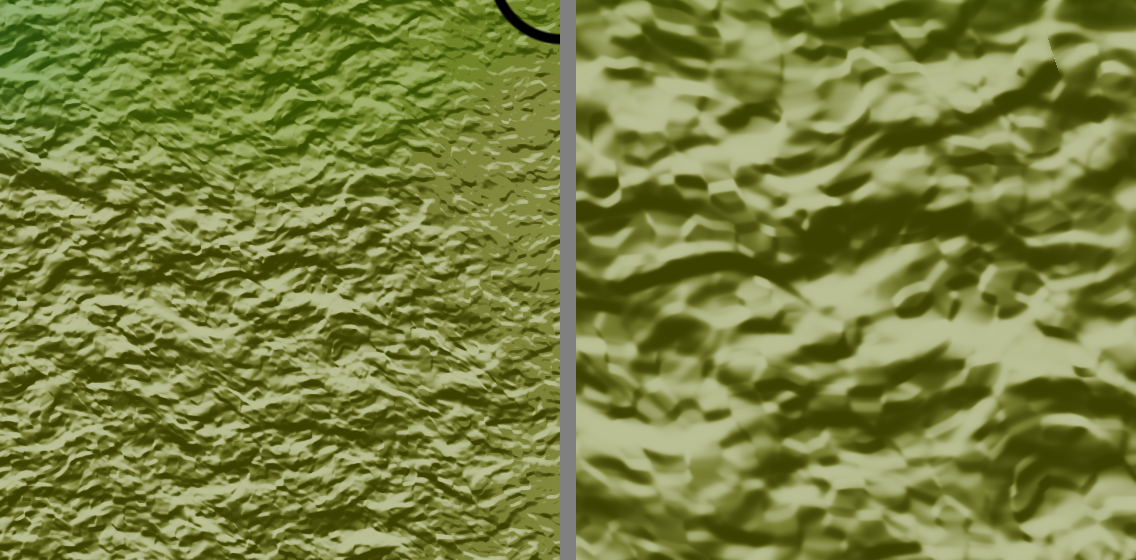
Left: the whole. Right: its middle third, enlarged.
Give the GLSL for this texture, as a Shadertoy shader.

```glsl
// Crinkled olive-green relief, lit from above, smoother at the right, with a dark arc in the corner.
#define GRAIN_FREQ 17.0
#define FREQ_GAIN 1.75
#define COARSE_STRETCH 0.46
#define FINE_STRETCH 0.72
#define PLATEAU 7.0
#define RELIEF 0.95
#define BLUR 0.0031
#define FLAT_CUT 0.95
#define LIGHT_DIR vec2(-0.29, 0.957)
#define ARC_CENTER vec2(1.003, 1.052)
#define ARC_RADIUS 0.122
#define ARC_HALF_WIDTH 0.009

const int OCTAVES = 4;

vec3 hash3(vec2 cell) {
    vec3 q = fract(cell.xyx * vec3(0.1031, 0.1030, 0.0973));
    q += dot(q, q.yxz + 33.33);
    return fract((q.xxy + q.yzz) * q.zyx);
}

mat2 rotation(float angle) {
    float c = cos(angle), s = sin(angle);
    return mat2(c, s, -s, c);
}

// Soft cellular noise: scattered plateaus of random level with blended borders
float cellPlateaus(vec2 p) {
    vec2 cell = floor(p), local = fract(p);
    float sum = 0.0, weights = 0.0001;
    for (int y = -1; y <= 1; y++)
    for (int x = -1; x <= 1; x++) {
        vec2 offset = vec2(x, y);
        vec3 random = hash3(cell + offset + 40.0);
        vec2 delta = offset + random.xy - local;
        float reach = max(1.0 - dot(delta, delta) / 2.25, 0.0);
        float weight = exp(-PLATEAU * dot(delta, delta)) * reach;
        sum += weight * (2.0 * random.z - 1.0);
        weights += weight;
    }
    return sum / weights;
}

// Bends the grain into wandering wrinkles
vec2 warp(vec2 p) {
    p += 0.010 * sin(p.yx * vec2(17.0, 13.0) + vec2(0.7, 2.1));
    return p + 0.004 * sin(p.yx * vec2(51.0, 43.0) + p * 23.0);
}

// Stretched plateaus at several sizes; flat areas keep only the fine ones
float height(vec2 p, float flatness) {
    p = warp(p);
    float total = 0.0, freq = GRAIN_FREQ;
    for (int i = 0; i < OCTAVES; i++) {
        float level = float(i);
        float fine = level / float(OCTAVES - 1);
        vec2 q = rotation(0.38 * cos(level * 2.6)) * p;
        vec2 stretch = vec2(mix(COARSE_STRETCH, FINE_STRETCH, fine), 1.0);
        float weight = mix(0.62, 0.78, fine) * mix(1.0, 0.15 + 0.85 * fine, flatness);
        total += weight * cellPlateaus(q * stretch * freq + level * 17.3) / freq;
        freq *= FREQ_GAIN;
    }
    return total;
}

// Smooth zone along the right, widest in its upper half
float flatZone(vec2 p) {
    float edge = p.x + 0.04 * sin(p.y * 13.0 + 1.0) + 0.04 * sin(p.x * 17.0 + p.y * 29.0);
    float bulge = 0.20 * exp(-pow((p.y - 0.76) / 0.17, 2.0));
    return 0.9 * smoothstep(0.74, 1.14, edge + bulge);
}

// Green zone along the top
float greenZone(vec2 p) {
    float drop = 0.05 * sin(p.x * 5.0 - 0.8) - 0.10 * smoothstep(0.7, 1.0, p.x);
    return smoothstep(0.62, 0.86, p.y + drop);
}

void mainImage(out vec4 fragColor, in vec2 fragCoord) {
    float size = min(iResolution.x, iResolution.y);
    vec2 uv = fragCoord / size;
    float flatness = flatZone(uv);
    float green = greenZone(uv);

    // Slope toward the light, with gentle slopes removed in flat areas
    vec2 stepToLight = LIGHT_DIR * BLUR;
    float slope = (height(uv - stepToLight, flatness) - height(uv + stepToLight, flatness)) / (2.0 * BLUR);
    slope = sign(slope) * max(abs(slope) - FLAT_CUT * flatness, 0.0);
    float shade = tanh(slope * RELIEF * mix(1.0, 0.85, green));

    // Olive below, green above, cooler in the upper left
    vec3 middle = mix(vec3(0.47, 0.495, 0.19), vec3(0.44, 0.525, 0.15), green);
    vec3 shadow = mix(vec3(0.23, 0.25, 0.0), vec3(0.21, 0.31, 0.0), green);
    vec3 shine = mix(vec3(0.73, 0.75, 0.58), vec3(0.63, 0.70, 0.42), green);
    middle = mix(middle, vec3(0.52, 0.55, 0.25), flatness * (1.0 - green));
    vec3 color = mix(middle, shade > 0.0 ? shine : shadow, abs(shade));
    float corner = 1.0 - smoothstep(0.0, 0.35, length(uv - vec2(0.0, 0.95)));
    color += corner * vec3(-0.05, 0.0, 0.04);

    // Dark arc in the upper right corner
    float arc = abs(length(uv - ARC_CENTER) - ARC_RADIUS) - ARC_HALF_WIDTH;
    float soft = max(0.003, 1.0 / size);
    color *= smoothstep(-soft, soft, arc);

    fragColor = vec4(clamp(color, 0.0, 1.0), 1.0);
}
```
